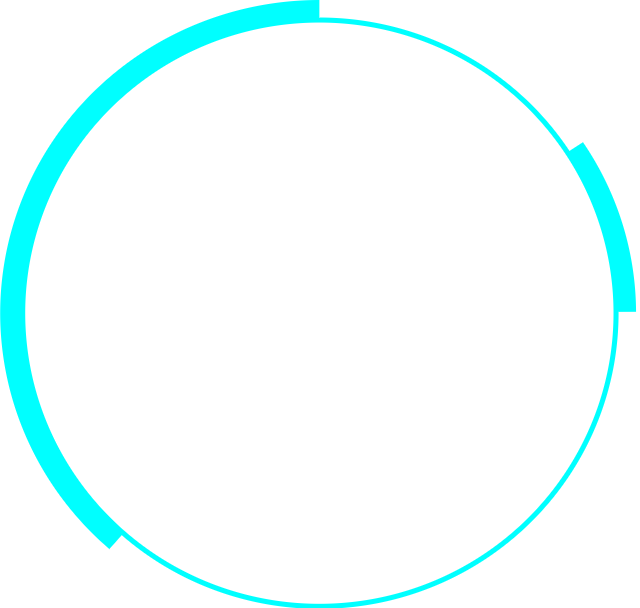
This background is drawn by a WebGL 2 fragment shader. Its source:

```glsl
#version 300 es
precision highp float;
// A thin cyan elliptical ring on white, with two thicker arc segments
// growing outward from it. Each band is the gap between two ellipses,
// and each arc is clipped to a wedge. Lengths are in canvas heights.

#define CENTER vec2(0.5257, 0.4849)
#define INNER_RADII vec2(0.4842, 0.4780)
#define RING_RADII vec2(0.4925, 0.4863)
#define LEFT_ARC_RADII vec2(0.5254, 0.5151)
#define RIGHT_ARC_RADII vec2(0.5213, 0.5075)
#define LEFT_ARC_SPAN vec2(90.0, 228.3)
#define RIGHT_ARC_SPAN vec2(0.25, 32.95)
#define BACKGROUND vec3(1.0)
#define CYAN vec3(0.0, 1.0, 1.0)

uniform vec2 u_resolution;
out vec4 fragColor;

// Approximate signed distance to an axis-aligned ellipse
float ellipse(vec2 p, vec2 radii) {
    float k = length(p / radii);
    float slope = length(p / (radii * radii));
    return k * (k - 1.0) / max(slope, 0.0001);
}

// Area between the inner ellipse and a larger one
float band(vec2 p, vec2 outerRadii) {
    return max(ellipse(p, outerRadii), -ellipse(p, INNER_RADII));
}

float cross2(vec2 a, vec2 b) {
    return a.x * b.y - a.y * b.x;
}

// Wedge running counterclockwise between two angles, under a half turn
float wedge(vec2 p, vec2 spanDegrees) {
    vec2 span = radians(spanDegrees);
    vec2 start = vec2(cos(span.x), sin(span.x));
    vec2 end = vec2(cos(span.y), sin(span.y));
    return max(-cross2(start, p), cross2(end, p));
}

float arc(vec2 p, vec2 outerRadii, vec2 spanDegrees) {
    return max(band(p, outerRadii), wedge(p, spanDegrees));
}

void main() {
    float aspect = 512.0 / 486.0;
    vec2 p = gl_FragCoord.xy / u_resolution * vec2(aspect, 1.0) - CENTER;

    // Union of the full ring and both arcs
    float shape = band(p, RING_RADII);
    shape = min(shape, arc(p, LEFT_ARC_RADII, LEFT_ARC_SPAN));
    shape = min(shape, arc(p, RIGHT_ARC_RADII, RIGHT_ARC_SPAN));

    // One-pixel edge smoothing
    float coverage = clamp(0.5 - shape * u_resolution.y, 0.0, 1.0);
    fragColor = vec4(mix(BACKGROUND, CYAN, coverage), 1.0);
}
```
